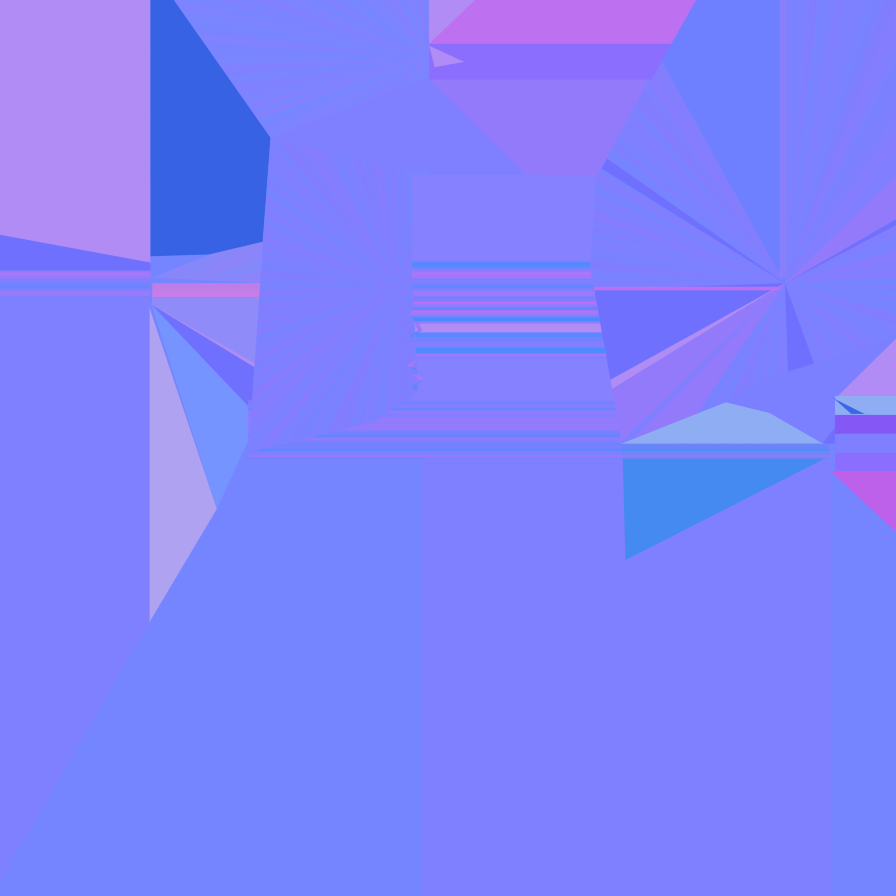
Reproduce this texture map procedurally as a WebGL 2 fragment shader.

```glsl
#version 300 es
precision highp float;
uniform vec2 u_resolution;
out vec4 fragColor;

#define STREAK_TINT vec3(.46, -.1, -.06)
#define STREAK_ROWS 330.
#define RAY_TINT vec3(.05, -.025, -.01)
#define RAY_DENSITY 14.
#define HUB_LEFT vec2(.169, .66)
#define HUB_MID vec2(.443, .681)
#define HUB_TOP vec2(.479, .935)
#define HUB_RIGHT vec2(.876, .684)

const vec3 BASE = vec3(.495, .5, 1), SKY = vec3(.46, .52, 1), DEEP = vec3(.44, .44, 1),
  VIOLET = vec3(.575, .48, .985), LILAC = vec3(.69, .55, .955), MAGENTA = vec3(.74, .44, .94),
  PURPLE = vec3(.55, .43, 1), PALE = vec3(.56, .68, .95);

vec2 p;
vec3 colour;
float soft, rightCell;

// Signed distance to a line, positive on the right of a -> b
float edge(vec2 a, vec2 b) {
  vec2 d = b - a;
  float len = length(d);
  return len < 1e-5 ? 1. : dot(p - a, vec2(d.y, -d.x)) / len;
}

// Convex shapes with clockwise corners, positive inside
float penta(vec2 a, vec2 b, vec2 c, vec2 d, vec2 e) {
  return min(min(min(edge(a, b), edge(b, c)), min(edge(c, d), edge(d, e))), edge(e, a));
}
float quad(vec2 a, vec2 b, vec2 c, vec2 d) { return penta(a, b, c, d, d); }
float tri(vec2 a, vec2 b, vec2 c) { return penta(a, b, c, c, c); }
float across(float lo, float hi) { return min(p.x - lo, hi - p.x); }
float band(float lo, float hi) { return min(p.y - lo, hi - p.y); }
void fill(float d, vec3 c) { colour = mix(colour, c, smoothstep(-soft, soft, d)); }

// Sector of the right fan between two angles in degrees
vec2 heading(float a) { return HUB_RIGHT + vec2(cos(radians(a)), sin(radians(a))); }
void sector(float from, float to, vec3 c) {
  float d = min(edge(HUB_RIGHT, heading(to)), edge(heading(from), HUB_RIGHT));
  fill(min(rightCell, d), c);
}

// One-dimensional cellular noise with softened steps
float hash(float n) { return fract(sin(n * 127.1) * 4375.85); }
float cells(float x) {
  float i = floor(x);
  return mix(hash(i), hash(i + 1.), smoothstep(.6, 1., fract(x)));
}
vec3 streaks(vec3 c, float strength) {
  float s = cells(p.y * STREAK_ROWS) + cells(p.y * STREAK_ROWS * .43) - 1.;
  return c + STREAK_TINT * s * strength;
}
vec3 rays(vec3 c, vec2 hub) {
  float a = atan(p.y - hub.y, p.x - hub.x) * RAY_DENSITY;
  return c + RAY_TINT * (cells(a) + cells(a * 2.3) - 1.);
}

void main() {
  p = gl_FragCoord.xy / u_resolution;
  soft = .7 / min(u_resolution.x, u_resolution.y);

  // Broad lower panels
  colour = SKY;
  fill(across(.471, .928), BASE);
  fill(min(.167 - p.x, edge(vec2(.167, .306), vec2(0, .017))), BASE);

  // Upper left slabs
  float slab = .168 - p.x;
  fill(min(slab, p.y - .698), DEEP);
  fill(min(slab, edge(vec2(.168, .707), vec2(0, .738))), LILAC);
  fill(min(slab, band(.667, .698)), streaks(BASE, .5));

  // Top fan
  vec2 brow = vec2(.302, .846), chin = vec2(.453, .81), cheek = vec2(.293, .73);
  vec2 dip = vec2(.234, .716), crown = vec2(.665, .801), ledge = vec2(.586, .806);
  fill(min(across(.168, .479), p.y - .8), rays(vec3(.49, .515, 1), HUB_TOP));
  fill(quad(brow, vec2(.479, .914), ledge, chin), BASE);
  fill(penta(vec2(.168, 1.037), brow, cheek, dip, vec2(.168, .714)), vec3(.21, .385, .89));
  float lintel = across(.479, .78);
  fill(min(lintel, p.y - .951), MAGENTA);
  fill(tri(vec2(.479, 1), vec2(.53, 1), vec2(.479, .951)), LILAC);
  fill(min(lintel, band(.911, .951)), PURPLE);
  fill(quad(vec2(.479, .911), vec2(.724, .911), crown, ledge), VIOLET);
  fill(tri(vec2(.479, .949), vec2(.518, .931), vec2(.485, .925)), LILAC);

  // Left fan
  vec2 fold = vec2(.289, .534), tuck = vec2(.242, .432), wall = vec2(.294, .584);
  fill(quad(vec2(.17, .69), dip, cheek, vec2(.294, .684)), rays(vec3(.53, .53, .98), HUB_LEFT));
  fill(min(across(.17, .294), band(.668, .684)), streaks(vec3(.76, .49, .91), .12));
  fill(quad(HUB_LEFT, vec2(.17, .668), vec2(.294, .668), wall), vec3(.56, .55, .98));
  fill(tri(HUB_LEFT, wall + vec2(0, .005), wall), LILAC);
  fill(tri(HUB_LEFT, wall, fold), DEEP);
  fill(tri(HUB_LEFT, fold, tuck), vec3(.46, .58, 1));
  fill(tri(vec2(.167, .656), tuck, vec2(.167, .306)), vec3(.685, .635, .94));

  // Streaked centre panel
  vec2 heel = vec2(.694, .505), waist = vec2(.659, .701);
  float rightSide = min(min(edge(heel, waist), edge(waist, crown)), edge(crown, vec2(.777, 1)));
  float panel = min(-rightSide, p.x - .46);
  fill(min(panel, band(.49, .805)), vec3(.525, .51, 1));
  fill(min(panel, band(.599, .708)), streaks(BASE, .6));
  fill(min(panel, band(.629, .639)), LILAC);
  fill(min(across(.277, .694), min(band(.488, .553), -rightSide)), streaks(BASE, .4));

  // Middle left fan and its ragged seam
  fill(penta(brow, chin, vec2(.467, .564), vec2(.417, .529), vec2(.277, .495)), rays(BASE, HUB_MID));
  float wobble = .004 * sin(p.y * 210.) + .002 * sin(p.y * 570.);
  fill(min(.0025 - abs(p.x - .464 - wobble), band(.565, .655)), streaks(BASE, .6));

  // Right fan
  rightCell = min(rightSide, p.y - .505);
  fill(rightCell, rays(BASE, HUB_RIGHT));
  sector(27.5, 30., DEEP);
  sector(30., 44., VIOLET);
  sector(90., 119., vec3(.43, .5, 1));
  sector(145., 148., DEEP);
  sector(182., 209., DEEP);
  sector(209., 211.5, LILAC);
  sector(211.5, 224., VIOLET);
  sector(226., 236., VIOLET);
  sector(272., 290., DEEP);
  fill(min(rightCell, min(.87 - p.x, band(.676, .68))), MAGENTA);
  fill(min(rightCell, min(across(.87, .878), p.y - .69)), vec3(.53, .5, .98));
  vec2 tip = vec2(.918, .505);
  fill(quad(vec2(.77, .53), vec2(.866, .581), vec2(1.01, .626), tip), vec3(.48, .5, 1));

  // Lower right facets
  fill(quad(heel, vec2(.81, .551), vec2(.859, .539), tip), PALE);
  fill(min(across(.694, .925), band(.488, .504)), streaks(vec3(.44, .52, .97), .4));
  fill(tri(vec2(.695, .488), vec2(.92, .488), vec2(.698, .375)), vec3(.27, .54, .94));
  fill(tri(vec2(.92, .485), vec2(.698, .361), vec2(.698, .352)), PURPLE);
  fill(tri(vec2(1.01, .632), vec2(1.01, .557), vec2(.934, .557)), LILAC);
  vec3 bands[4] = vec3[4](PURPLE, BASE, vec3(.52, .34, .96), PALE);
  for (int i = 0; i < 4; i++) {
    float low = .474 + .021 * float(i);
    fill(min(p.x - .932, band(low, low + .021)), bands[i]);
  }
  fill(tri(vec2(.931, .555), vec2(.965, .538), vec2(.95, .538)), vec3(.23, .4, .9));
  fill(tri(vec2(.927, .474), vec2(1.01, .474), vec2(1.01, .397)), vec3(.74, .38, .92));
  fragColor = vec4(colour, 1);
}
```
